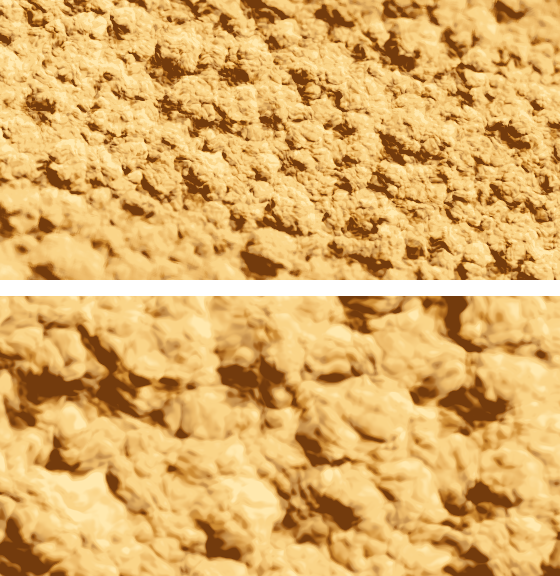
Top, the full canvas; bottom, a detail of the centre.
A Shadertoy shader for this texture:

```glsl
vec2 hash22(vec2 p) {
    vec3 q = fract(vec3(p.xyx) * vec3(0.1031, 0.1030, 0.0973));
    q += dot(q, q.yzx + 33.33);
    return fract((q.xx + q.yz) * q.zy);
}

float noise(vec2 p) {
    vec2 cell = floor(p), f = fract(p);
    f = f * f * (3.0 - 2.0 * f);
    return mix(mix(hash22(cell).x, hash22(cell + vec2(1, 0)).x, f.x),
               mix(hash22(cell + vec2(0, 1)).x, hash22(cell + vec2(1, 1)).x, f.x), f.y);
}

// Rounded clumps of random size scattered over a grid
float clumps(vec2 p) {
    vec2 cell = floor(p);
    float top = 0.0;
    for (int y = -1; y <= 1; y++)
    for (int x = -1; x <= 1; x++) {
        vec2 id = cell + vec2(x, y);
        vec2 offset = id + hash22(id) - p;
        float radius = mix(0.3, 0.72, hash22(id + 57.0).y);
        top = max(top, radius * radius - dot(offset, offset));
    }
    return top;
}

// Clumps upon clumps, each layer half the size of the last
float height(vec2 p, int layers, float blur) {
    float sum = 0.0, scale = 7.0;
    for (int i = 0; i < layers; i++) {
        float weight = 1.0 - blur * float(i) * 0.25;
        sum += weight * clumps(p * scale + float(i) * 17.3) / scale;
        p = mat2(0.8, 0.6, -0.6, 0.8) * p;
        scale *= 2.05;
    }
    return sum * 1.15;
}

// Brightness from slope, cast shadow and grain
float sandLight(vec2 p, float blur) {
    vec2 toLight = vec2(0.66, 0.75);
    vec2 q = p * vec2(1.0, 1.15);
    q += 0.025 * vec2(noise(p * 24.0), noise(p * 24.0 + 40.0));
    q += 0.006 * vec2(noise(p * 90.0), noise(p * 90.0 + 80.0));

    float reach = mix(0.006, 0.014, blur);
    float slope = (height(q, 4, blur) - height(q + toLight * reach, 4, blur)) / reach;

    float base = height(q, 3, blur), blocked = 0.0;
    for (int i = 1; i <= 6; i++) {
        float along = 0.013 * float(i);
        blocked = max(blocked, height(q + toLight * along, 3, blur) - base - 0.42 * along);
    }
    float shadow = smoothstep(0.0, 0.02, blocked);

    float grain = noise(p * 115.0) + noise(p * 62.0 + 9.0) - 1.0;
    return 0.64 + 0.27 * slope - 0.42 * shadow + 0.24 * grain * (1.0 - 0.7 * blur);
}

vec3 sandColor(float light, float dullness) {
    vec3 ochre = mix(vec3(0.81, 0.55, 0.20), vec3(0.79, 0.58, 0.31), dullness);
    vec3 color = mix(vec3(0.45, 0.23, 0.05), vec3(0.64, 0.37, 0.09), smoothstep(-0.05, 0.14, light));
    color = mix(color, ochre, smoothstep(0.10, 0.30, light));
    color = mix(color, vec3(0.93, 0.73, 0.41), smoothstep(0.28, 0.54, light));
    color = mix(color, vec3(0.98, 0.83, 0.53), smoothstep(0.50, 0.78, light));
    return mix(color, vec3(1.0, 0.91, 0.68), smoothstep(0.85, 1.2, light));
}

void mainImage(out vec4 fragColor, in vec2 fragCoord) {
    vec2 p = fragCoord / iResolution.y;

    // Focus lies on a sloping band through the middle
    float blur = smoothstep(0.2, 0.75, abs(p.y - 0.8 + 0.25 * p.x));

    // Average a small lens disc
    float light = 0.0;
    for (int i = 0; i < 4; i++) {
        float angle = float(i) * 1.5708 + 0.5;
        float radius = mix(0.0011, 0.007, blur);
        light += 0.25 * sandLight(p + radius * vec2(cos(angle), sin(angle)), blur);
    }

    // Broad swells, with the right side a little deeper in tone
    light += 0.22 * (noise(p * 3.0 + 5.0) - 0.5) - 0.06 * (p.x - 1.0);
    float dullness = smoothstep(0.3, 0.7, noise(p * 45.0 + 31.0));
    fragColor = vec4(sandColor(light, dullness), 1.0);
}
```
